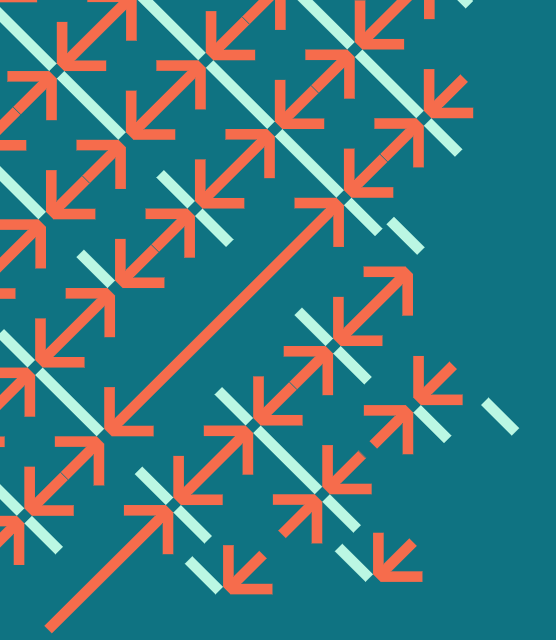
Reproduce this pattern procedurally as a Shadertoy shader.

```glsl
// Coral arrows and mint dashes crossing on a deep teal ground.
// A lattice turned by 45 degrees holds nodes; each node joins two arrow tips
// and two dashes, all drawn as box distances with rows masked by rule.

const vec3 TEAL  = vec3(0.06, 0.45, 0.51);
const vec3 CORAL = vec3(0.965, 0.425, 0.30);
const vec3 MINT  = vec3(0.735, 0.97, 0.89);

const float ASPECT = 0.8646;                 // width of the design, height is 1
const vec2 ORIGIN  = vec2(0.5348, 0.6910);   // node (0, 0)
const vec2 PITCH   = vec2(0.1757, 0.1519);   // node spacing along arrows, dashes
const float HALF_STROKE = 0.0083;
const float LEG_LENGTH  = 0.0768;
const float LEG_WIDTH   = 0.0165;
const float TAIL_LENGTH = 0.2753;
const float SEAM        = 0.0005;
const float DIAG = 0.70710678;
const float FAR  = 9.0;

float box(vec2 p, vec2 halfSize) {
    vec2 d = abs(p) - halfSize;
    return length(max(d, 0.0)) + min(max(d.x, d.y), 0.0);
}

// Stroke along x between two ends.
float stroke(vec2 q, float from, float to) {
    return box(q - vec2(0.5 * (from + to), 0.0), vec2(0.5 * (to - from), HALF_STROKE));
}

// Arrow with its clipped tip at the node and its shaft along +x.
float arrow(vec2 q, float reach) {
    float side = abs(q.y);
    vec2 e = vec2(q.x + side, q.x - side) * DIAG;
    vec2 leg = 0.5 * vec2(LEG_LENGTH, LEG_WIDTH);
    float head = max(box(e - leg, leg), HALF_STROKE - q.x);
    return min(head, stroke(q, HALF_STROKE, reach));
}

// parts: lower arrow, upper arrow, upper-left dash, lower-right dash.
// Returns distances to the arrows (x) and the dashes (y).
vec2 node(vec2 q, bvec4 parts, float overlap) {
    vec2 reach = 0.5 * PITCH + overlap;
    vec2 d = vec2(FAR);
    if (parts.x) d.x = min(d.x, arrow(-q, reach.x));
    if (parts.y) d.x = min(d.x, arrow(q, reach.x));
    if (parts.z) d.y = min(d.y, stroke(-q.yx, HALF_STROKE, reach.y));
    if (parts.w) d.y = min(d.y, stroke(q.yx, HALF_STROKE, reach.y));
    return d;
}

// Which parts stand at lattice node id.
bvec4 latticeParts(vec2 id) {
    float n = id.x, k = id.y;
    bool full = k < 0.0
        || (k == 0.0 && n < 2.0 && (n < -2.0 || n > -1.0))
        || (k == 1.0 && n > -4.0 && n < 0.0)
        || (k == 2.0 && n == -2.0);
    bool lastTip = k == 1.0 && n == 0.0;
    bool dashGap = n < 0.0 && (k == -2.0 || n + k == -3.0);
    return bvec4(full || lastTip, full, full, full && !dashGap);
}

vec2 lattice(vec2 q, float overlap) {
    vec2 nearest = round(q / PITCH);
    vec2 d = vec2(FAR);
    for (int j = -1; j <= 1; j++)
    for (int i = -1; i <= 1; i++) {
        vec2 id = nearest + vec2(i, j);
        d = min(d, node(q - id * PITCH, latticeParts(id), overlap));
    }
    // Fine seam across every second shaft
    float seam = abs(mod(q.x / PITCH.x, 2.0) - 0.5) * PITCH.x;
    d.x = max(d.x, SEAM - seam);
    return d;
}

// Loose nodes that have slipped along their rows
vec2 strays(vec2 q, float overlap) {
    vec2 d = node(q - vec2(-0.87, 2.01) * PITCH, bvec4(true, true, false, true), overlap);
    d = min(d, node(q - vec2(-3.25, 2.01) * PITCH, bvec4(false, true, true, false), overlap));
    d = min(d, node(q - vec2(-2.233, 3.005) * PITCH, bvec4(false, true, true, false), overlap));
    d = min(d, node(q - vec2(0.147, 1.0) * PITCH, bvec4(false, false, true, false), overlap));
    return min(d, node(q - vec2(-0.398, 3.0) * PITCH, bvec4(false, false, true, false), overlap));
}

// Two shafts longer than one lattice step
float longShafts(vec2 q) {
    float left = -3.0 * PITCH.x;
    float span = stroke(q, left + HALF_STROKE, -HALF_STROKE);
    float tail = stroke(q - vec2(0.0, PITCH.y), left - TAIL_LENGTH, left - HALF_STROKE);
    return min(span, tail);
}

void mainImage(out vec4 fragColor, in vec2 fragCoord) {
    float pixel = 1.0 / iResolution.y;
    vec2 p = fragCoord / iResolution.xy * vec2(ASPECT, 1.0) - ORIGIN;
    vec2 q = vec2(p.x + p.y, p.x - p.y) * DIAG;   // x up-right, y down-right

    vec2 d = min(lattice(q, 0.5 * pixel), strays(q, 0.0));
    d.x = min(d.x, longShafts(q));
    vec2 cover = clamp(0.5 - d / pixel, 0.0, 1.0);

    vec3 color = mix(TEAL, MINT, cover.y);
    color = mix(color, CORAL, cover.x);
    fragColor = vec4(color, 1.0);
}
```
